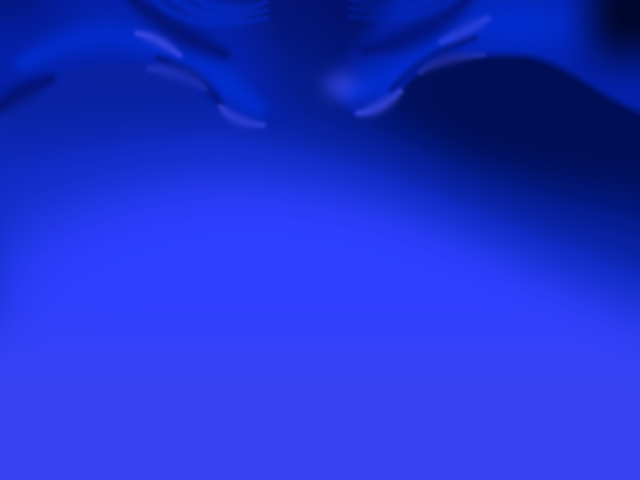
Reproduce this background procedurally as a Shadertoy shader.

```glsl
// Draws a blue studio backdrop with two soft drapes of silk hanging from the top.

const vec2 STAGE = vec2(7.68, 5.76);          // design units, y runs downward
const vec3 NAVY = vec3(0.00, 0.055, 0.34);
const vec3 DEEP = vec3(0.01, 0.10, 0.52);
const vec3 ROYAL = vec3(0.055, 0.165, 0.75);
const vec3 ELECTRIC = vec3(0.175, 0.25, 1.00);
const vec3 VIOLET = vec3(0.22, 0.26, 0.95);
const vec3 SILK = vec3(0.015, 0.125, 0.66);
const vec3 SHEEN = vec3(0.01, 0.18, 0.83);
const vec3 LILAC = vec3(0.25, 0.30, 0.90);
const vec3 FOLD = vec3(0.01, 0.05, 0.38);
const vec3 CORNER = vec3(0.00, 0.015, 0.12);
const int CURVE_STEPS = 10;

// Soft brush along a quadratic curve, thinning toward both ends.
float brush(vec2 p, vec2 a, vec2 bend, vec2 b, float width) {
    float best = 1e3;
    vec2 prev = a;
    for (int i = 1; i <= CURVE_STEPS; i++) {
        float t = float(i) / float(CURVE_STEPS);
        vec2 next = mix(mix(a, bend, t), mix(bend, b, t), t);
        vec2 d = next - prev;
        float h = clamp(dot(p - prev, d) / dot(d, d), 0.0, 1.0);
        float along = (float(i - 1) + h) / float(CURVE_STEPS);
        float taper = mix(0.55, 1.0, sin(3.14159 * along));
        best = min(best, length(p - prev - d * h) / (width * taper));
        prev = next;
    }
    return exp(-best * best);
}

// Soft elliptical glow.
float glow(vec2 p, vec2 center, vec2 radius) {
    vec2 d = (p - center) / radius;
    return exp(-dot(d, d));
}

// Backdrop light: bright floor curving up, shadow at the upper right.
vec3 backdrop(vec2 p) {
    float top = mix(0.39, 0.0, smoothstep(2.4, 5.9, p.x));
    float start = mix(1.0, 1.5, smoothstep(4.0, 7.0, p.x));
    float off = p.x - 3.0;
    float end = 3.05 + off * off * (off < 0.0 ? 0.15 : 0.09);
    float light = mix(top, 1.0, smoothstep(start, end, p.y));
    vec3 col = mix(NAVY, DEEP, smoothstep(0.0, 0.28, light));
    col = mix(col, ROYAL, clamp((light - 0.22) / 0.33, 0.0, 1.0));
    col = mix(col, ELECTRIC, smoothstep(0.45, 1.0, light));
    col = mix(col, VIOLET, light * smoothstep(3.1, 4.9, p.y));
    // Shade along the left wall
    float wall = exp(-p.x * 4.0) * smoothstep(1.2, 2.0, p.y);
    return mix(col, ROYAL, 0.4 * wall * (1.0 - smoothstep(3.4, 4.5, p.y)));
}

// Height of the lower edge of each drape.
float leftHem(float x) {
    return 1.30 - 0.52 * smoothstep(-0.3, 1.3, x) + 0.75 * smoothstep(1.8, 3.0, x);
}

float rightHem(float x) {
    return 1.40 - 0.72 * smoothstep(4.3, 5.4, x) + 0.75 * smoothstep(6.2, 8.0, x)
        - 0.30 * (1.0 - smoothstep(3.8, 4.3, x));
}

vec3 drapes(vec3 col, vec2 p) {
    // Dim gap between the drapes
    col = mix(col, FOLD, 0.6 * glow(p, vec2(3.7, 0.0), vec2(1.5, 0.75)));

    // Cloth bodies
    float left = 1.0 - smoothstep(-0.10, 0.06, p.y - leftHem(p.x));
    left *= 1.0 - smoothstep(2.8, 3.65, p.x + 0.35 * (1.0 - p.y));
    float right = 1.0 - smoothstep(-0.10, 0.06, p.y - rightHem(p.x));
    right *= smoothstep(3.75, 4.25, p.x - 0.7 * max(1.0 - p.y, 0.0));
    float cloth = max(left, right);
    col = mix(col, SILK, cloth);

    // Broad sheen
    float sheen = 0.75 * brush(p, vec2(0.3, 0.75), vec2(1.4, 0.1), vec2(2.1, 0.75), 0.22);
    sheen = max(sheen, 0.85 * brush(p, vec2(2.1, 0.7), vec2(2.6, 0.9), vec2(3.1, 1.3), 0.22));
    sheen = max(sheen, 0.85 * brush(p, vec2(4.2, 1.1), vec2(4.8, 1.0), vec2(5.4, 0.45), 0.23));
    sheen = max(sheen, 0.9 * glow(p, vec2(6.2, 0.3), vec2(0.85, 0.35)));
    col = mix(col, SHEEN, sheen * cloth);

    // Dark folds
    float fold = 0.65 * brush(p, vec2(1.6, 0.0), vec2(2.1, 0.4), vec2(2.7, 0.65), 0.14);
    fold = max(fold, 0.6 * brush(p, vec2(1.9, 0.70), vec2(2.35, 0.85), vec2(2.65, 1.25), 0.09));
    fold = max(fold, 0.6 * brush(p, vec2(4.4, 0.6), vec2(5.1, 0.45), vec2(5.6, 0.0), 0.16));
    fold = max(fold, 0.55 * brush(p, vec2(4.7, 1.08), vec2(5.1, 0.65), vec2(5.7, 0.45), 0.07));
    fold = max(fold, 0.65 * brush(p, vec2(0.0, 1.3), vec2(0.1, 1.15), vec2(0.6, 0.95), 0.13));
    fold = max(fold, 0.5 * glow(p, vec2(0.1, 0.0), vec2(0.6, 0.35)));
    col = mix(col, FOLD, fold);

    // Thin swags near the top edge
    for (int i = 0; i < 3; i++) {
        float k = float(i);
        vec2 a = vec2(1.8 + 0.25 * k, -0.05);
        float swag = brush(p, a, a + vec2(0.4, 0.48 - 0.1 * k), vec2(3.2, 0.22 - 0.1 * k), 0.055);
        vec2 b = vec2(5.5 - 0.25 * k, -0.05);
        swag += 0.6 * brush(p, b, b + vec2(-0.4, 0.35 - 0.1 * k), vec2(4.2, 0.2 - 0.1 * k), 0.055);
        col = mix(col, SHEEN, 0.45 * min(swag, 1.0));
    }

    // Lilac highlights on ridges, hems and tips
    float shine = 0.75 * brush(p, vec2(1.65, 0.40), vec2(1.9, 0.45), vec2(2.15, 0.66), 0.07);
    shine = max(shine, 0.35 * brush(p, vec2(1.8, 0.82), vec2(2.2, 0.85), vec2(2.45, 1.06), 0.09));
    shine = max(shine, 0.6 * brush(p, vec2(2.65, 1.28), vec2(2.8, 1.47), vec2(3.15, 1.50), 0.075));
    shine = max(shine, 0.55 * glow(p, vec2(4.08, 1.03), vec2(0.22, 0.19)));
    shine = max(shine, 0.7 * brush(p, vec2(4.3, 1.36), vec2(4.55, 1.34), vec2(4.8, 1.10), 0.08));
    shine = max(shine, 0.55 * brush(p, vec2(5.3, 0.50), vec2(5.6, 0.38), vec2(5.85, 0.22), 0.08));
    shine = max(shine, 0.4 * brush(p, vec2(5.05, 0.87), vec2(5.25, 0.69), vec2(5.8, 0.66), 0.07));
    col = mix(col, LILAC, shine);

    // Shadowed right corner
    float shade = smoothstep(6.7, 7.5, p.x) * (1.0 - smoothstep(0.2, 1.15, p.y));
    return mix(col, CORNER, 0.9 * shade);
}

void mainImage(out vec4 fragColor, in vec2 fragCoord) {
    vec2 uv = fragCoord / iResolution.xy;
    vec2 p = vec2(uv.x, 1.0 - uv.y) * STAGE;
    fragColor = vec4(drapes(backdrop(p), p), 1.0);
}
```
